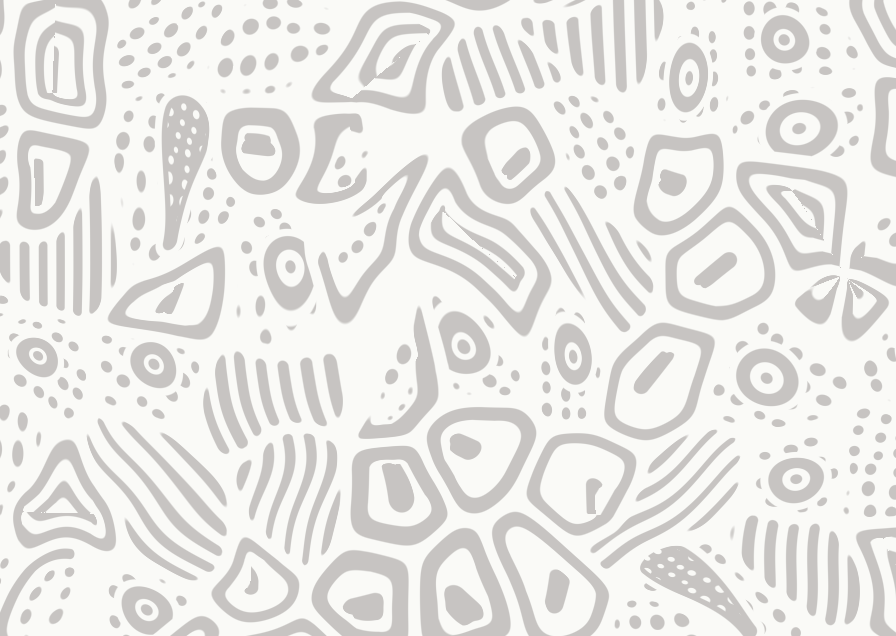
A Shadertoy shader for this pattern:

```glsl
#define PAPER vec3(0.98, 0.98, 0.97)
#define INK vec3(0.78, 0.77, 0.76)
#define CELL 0.168
#define GAP 0.009
#define STROKE 0.017
#define DOT_PITCH 0.037
#define BAR_PITCH 0.033
#define WARP 0.030
#define ROUNDING 110.0
#define SEED 4.0

float hash(vec2 p) {
    return fract(sin(dot(p + SEED, vec2(127.1, 311.7))) * 43758.5);
}

float noise(vec2 p) {
    vec2 i = floor(p), f = fract(p);
    f = f * f * f * (f * (f * 6.0 - 15.0) + 10.0);
    return mix(mix(hash(i), hash(i + vec2(1, 0)), f.x),
               mix(hash(i + vec2(0, 1)), hash(i + vec2(1, 1)), f.x), f.y);
}

// Intersection of two shapes with rounded corners
float clipRound(float a, float b, float r) {
    return min(max(a, b), -r) + length(max(vec2(a, b) + r, 0.0));
}

float band(float x, float start, float width) {
    return abs(x - start - 0.5 * width) - 0.5 * width;
}

float dots(vec2 p, float pitch) {
    vec2 id = floor(p / pitch);
    vec2 jitter = vec2(hash(id + 0.13), hash(id + 0.57)) - 0.5;
    vec2 q = p - (id + 0.5 + 0.3 * jitter) * pitch;
    return length(q * vec2(0.9, 1.1)) - pitch * mix(0.21, 0.32, hash(id + 0.81));
}

// Parallel bars across x, with a slightly varied width per bar
float bars(vec2 p, float pitch) {
    float id = floor(p.x / pitch);
    float x = p.x - (id + 0.5) * pitch;
    return abs(x) - pitch * mix(0.23, 0.32, hash(vec2(id, 0.4)));
}

// Offset from a cell's spine; rounder motifs have shorter spines
vec2 fromSpine(vec2 p, vec2 cell, out vec2 local) {
    float angle = 6.283 * hash(cell + 0.37);
    float halfLength = CELL * 0.52 * hash(cell + 0.71);
    vec2 axis = vec2(cos(angle), sin(angle));
    vec2 jitter = vec2(hash(cell + 0.19), hash(cell + 0.53)) - 0.5;
    p -= (cell + 0.5 + 0.6 * jitter) * CELL;
    local = vec2(dot(p, axis), dot(p, vec2(-axis.y, axis.x)));
    return p - axis * clamp(local.x, -halfLength, halfLength);
}

// Signed distance of the motif inside one cell
float motif(float kind, float variant, float edge, float spine, vec2 q) {
    float inside = GAP - edge;
    float spots = clipRound(dots(q, DOT_PITCH), inside, 0.008);
    float outline = band(edge, GAP, STROKE * mix(0.9, 1.6, variant));

    if (kind < 0.17) {          // ringed dot among loose dots
        float r = length(q * vec2(0.93, 1.07));
        float outer = mix(0.036, 0.048, variant);
        float target = min(band(r, outer - 0.021, 0.021), r - 0.009);
        target = max(target, inside);
        return min(target, max(spots, outer + 0.012 - r));
    }
    if (kind < 0.36) {          // eye
        float pupil = spine - mix(0.012, 0.023, variant);
        return min(outline, clipRound(pupil, 0.047 - edge, 0.008));
    }
    if (kind < 0.47) return spots;
    if (kind < 0.63)            // short bars across the spine
        return clipRound(bars(q, BAR_PITCH), inside, 0.008);
    if (kind < 0.73) {          // open arch over dots
        float arch = clipRound(outline, -q.y - 0.018, 0.008);
        return min(arch, clipRound(dots(q, DOT_PITCH), 0.041 - edge, 0.008));
    }
    if (kind < 0.82) {          // long bars along the spine
        vec2 bent = vec2(q.y + 0.006 * sin(q.x * 32.0), q.x);
        float taper = 0.003 * smoothstep(-0.06, 0.1, q.x);
        return clipRound(bars(bent, BAR_PITCH) + taper, inside, 0.007);
    }
    if (kind < 0.94) {          // nested contours
        float second = band(edge, 0.043, STROKE * 0.85);
        float core = clipRound(spine - 0.009, 0.074 - edge, 0.005);
        return min(band(edge, GAP, STROKE), min(second, core));
    }
    // spotted drop
    float drop = spine - mix(0.012, 0.041, smoothstep(-0.08, 0.08, q.x));
    float holes = dots(q, 0.023) + 0.001;
    float body = max(clipRound(drop, inside, 0.01), -max(holes, drop + 0.009));
    return min(body, max(spots, 0.012 - drop));
}

void mainImage(out vec4 fragColor, in vec2 fragCoord) {
    float pixel = 1.0 / iResolution.y;
    vec2 p = fragCoord * pixel;
    p += WARP * (2.0 * vec2(noise(p * 5.0), noise(p * 5.0 + 31.0)) - 1.0);
    vec2 base = floor(p / CELL);

    // Nearest spine
    float spine = 9.0;
    vec2 owner = base, away = vec2(0), q = vec2(0), local;
    for (int k = 0; k < 25; k++) {
        vec2 cell = base + vec2(k % 5 - 2, k / 5 - 2);
        vec2 offset = fromSpine(p, cell, local);
        float d = length(offset);
        if (d < spine) {
            spine = d;
            owner = cell;
            away = offset / max(d, 0.0001);
            q = local;
        }
    }

    // Rounded distance to the border with all neighbours
    float sum = 0.0;
    for (int k = 0; k < 25; k++) {
        vec2 cell = base + vec2(k % 5 - 2, k / 5 - 2);
        if (cell == owner) continue;
        vec2 offset = fromSpine(p, cell, local);
        float d = length(offset);
        float slope = max(length(offset / max(d, 0.0001) - away), 0.25);
        sum += exp(-ROUNDING * (d - spine) / slope);
    }
    float edge = -log(max(sum, 1e-12)) / ROUNDING;

    float d = motif(hash(owner + 0.71), hash(owner + 0.91), edge, spine, q);
    float ink = 1.0 - smoothstep(-0.8 * pixel, 0.8 * pixel, d);
    fragColor = vec4(mix(PAPER, INK, ink), 1.0);
}
```
